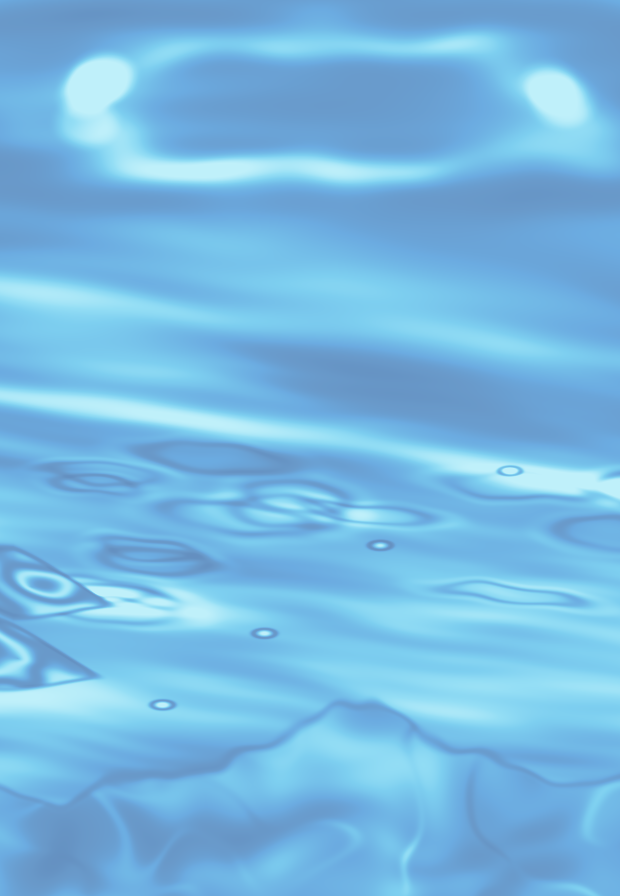
Write a Shadertoy shader that draws this texture.

```glsl
// Pale blue water seen at a low angle: blurred splash ring far off, long tilted
// streaks and eye-shaped ripples midway, glassy swells and drops close by.
// Layers add up to one brightness value, which a six-colour ramp then tints.

vec2 hash2(vec2 p) {
    p = vec2(dot(p, vec2(127.1, 311.7)), dot(p, vec2(269.5, 183.3)));
    return fract(sin(p) * 43758.5453);
}

float corner(vec2 cell, vec2 f, vec2 o) {
    return dot(hash2(cell + o) * 2.0 - 1.0, f - o);
}

// Gradient noise, roughly -0.7 to 0.7
float noise(vec2 p) {
    vec2 i = floor(p), f = p - i;
    vec2 u = f * f * f * (f * (f * 6.0 - 15.0) + 10.0);
    return mix(mix(corner(i, f, vec2(0, 0)), corner(i, f, vec2(1, 0)), u.x),
               mix(corner(i, f, vec2(0, 1)), corner(i, f, vec2(1, 1)), u.x), u.y);
}

float bump(float d, float width) {
    return exp(-d * d / (width * width));
}

// Long streaks falling to the right, finer towards the viewer
float streaks(vec2 p) {
    float near = 1.0 - smoothstep(0.4, 0.78, p.y);
    vec2 q = p + vec2(0.0, 0.14 * p.x * (1.0 - smoothstep(0.6, 0.85, p.y)));
    q.y += 0.018 * noise(p * vec2(5.0, 9.0));
    float z = 2.3 * noise(q * vec2(2.6, 11.0) + 3.7);
    z += 1.7 * noise(q * vec2(3.2, 25.0) + 11.3);
    z += near * 1.1 * noise(q * vec2(6.0, 48.0) + 29.1);
    // Bright crests sweeping across the whole width
    float sway = 0.016 * noise(vec2(p.x * 4.0, 2.5));
    z += 2.0 * bump(p.y - 0.56 + 0.155 * p.x + sway, 0.014);
    z += 1.1 * bump(p.y - 0.675 + 0.11 * p.x - sway, 0.022);
    z += 1.5 * bump(p.y - 0.35 + 0.09 * p.x - sway, 0.024);
    z += 1.2 * bump(p.y - 0.235 + 0.05 * p.x, 0.055);
    z -= 0.8 * smoothstep(0.2, 0.65, p.x) * bump(p.y - 0.61, 0.1);
    return z - 0.4;
}

// Out-of-focus ring of splashed water with soft spots of light
float splashRing(vec2 p) {
    vec2 e = (p - vec2(0.36, 0.878)) / vec2(0.28, 0.075);
    float r = length(e) + 0.45 * noise(p * vec2(7.0, 13.0));
    float z = 1.6 * bump(r - 1.0, 0.23) * (0.75 + 1.2 * noise(p * vec2(9.0, 14.0) + 5.0));
    z -= 0.8 * bump(r, 0.7) + 0.9 * bump(r - 1.65, 0.35);
    z += 1.7 * bump(p.y - 0.808, 0.017) * smoothstep(0.1, 0.2, p.x) * smoothstep(0.52, 0.4, p.x);
    for (float i = 0.0; i < 9.0; i++) {
        vec2 h = hash2(vec2(i, 7.0));
        float a = i < 6.0 ? 2.3 + 1.8 * h.x : 0.9 * h.x - 0.5;
        vec2 c = vec2(0.36, 0.88) + vec2(0.27, 0.08) * vec2(cos(a), sin(a));
        z += 0.9 * smoothstep(0.028, 0.008, length((p - c) * vec2(0.8, 1.0)) - 0.008 * h.y);
    }
    return z;
}

// Flat ripples with thin dark rims
float ripples(vec2 p) {
    float z = 0.0;
    for (float i = 0.0; i < 16.0; i++) {
        vec2 h = hash2(vec2(i, 19.0)), g = hash2(vec2(i, 43.0));
        vec2 d = p - vec2(0.72 * h.x, 0.31 + 0.19 * h.y);
        d.y += 0.1 * d.x + 0.012 * noise(p * vec2(14.0, 20.0) + i);
        float r = length(d / vec2(0.045 + 0.045 * g.x, 0.009 + 0.008 * g.y));
        float fade = 0.65 + 0.9 * noise(p * vec2(12.0, 30.0) + i * 3.1);
        z += fade * (0.6 * bump(r, 0.75) - 1.4 * bump(r - 1.0, 0.2) + 0.5 * bump(r - 1.5, 0.25));
    }
    return z;
}

// Lumpy glass-like water, folded by warped noise
float swell(vec2 p) {
    vec2 q = p + 0.07 * vec2(noise(p * 8.0), noise(p * 8.0 + 17.0));
    float z = 2.4 * noise(q * vec2(6.0, 9.0)) + 1.8 * noise(q * vec2(13.0, 19.0) + 4.0);
    float fold = abs(noise(q * vec2(9.0, 13.0) + 31.0));
    return z - 0.55 + 0.9 * bump(fold, 0.06) * noise(q * 7.0 + 9.0) * 3.0;
}

void mainImage(out vec4 fragColor, in vec2 fragCoord) {
    vec2 p = fragCoord / iResolution.y;
    float far = smoothstep(0.7, 0.8, p.y);
    float z = streaks(p) * mix(1.0, 0.65, far) - 0.25 * far;
    z += splashRing(p) * far + ripples(p);

    // Foreground swell with a dark upper rim
    float top = 0.125 + 0.085 * bump(p.x - 0.41, 0.15) + 0.05 * noise(vec2(p.x * 9.0, 6.0));
    float below = top - p.y + 0.02 * noise(p * 22.0);
    float body = smoothstep(-0.004, 0.016, below);
    z = mix(z, swell(p), body) - 0.9 * bump(below - 0.004, 0.005);

    // Two pointed glassy drops at the left edge
    for (float i = 0.0; i < 2.0; i++) {
        vec2 d = p - vec2(0.035 - 0.015 * i, 0.345 - 0.08 * i);
        d.y += 0.22 * d.x;
        float r = length(d / vec2(0.085, 0.034 - 0.28 * clamp(d.x, -0.02, 0.085)));
        float swirl = sin(7.0 * r + 9.0 * noise(d * vec2(14.0, 30.0) + i * 5.0));
        z = mix(z, 1.4 * swirl - 0.2, smoothstep(1.05, 0.9, r));
        z -= 1.6 * bump(r - 1.0, 0.09);
    }

    // Tiny beads with bright hearts
    for (float i = 0.0; i < 4.0; i++) {
        vec2 h = hash2(vec2(i, 61.0));
        vec2 c = vec2(0.14 + 0.13 * i + 0.05 * h.x, 0.2 + 0.08 * i + 0.05 * h.y);
        float r = length((p - c) / vec2(0.012, 0.005));
        z += 1.8 * bump(r, 0.5) - 2.0 * bump(r - 1.0, 0.3);
    }

    // Spread brightness evenly, then tint it
    float tone = 1.0 / (1.0 + exp(-1.7 * z));
    vec3 water = mix(vec3(0.39, 0.56, 0.75), vec3(0.41, 0.60, 0.79), smoothstep(0.0, 0.06, tone));
    water = mix(water, vec3(0.42, 0.67, 0.88), clamp((tone - 0.06) / 0.17, 0.0, 1.0));
    water = mix(water, vec3(0.45, 0.74, 0.91), clamp((tone - 0.23) / 0.23, 0.0, 1.0));
    water = mix(water, vec3(0.49, 0.81, 0.94), clamp((tone - 0.46) / 0.20, 0.0, 1.0));
    water = mix(water, vec3(0.58, 0.87, 0.96), clamp((tone - 0.66) / 0.15, 0.0, 1.0));
    water = mix(water, vec3(0.75, 0.94, 0.98), clamp((tone - 0.81) / 0.14, 0.0, 1.0));
    fragColor = vec4(water, 1.0);
}
```
